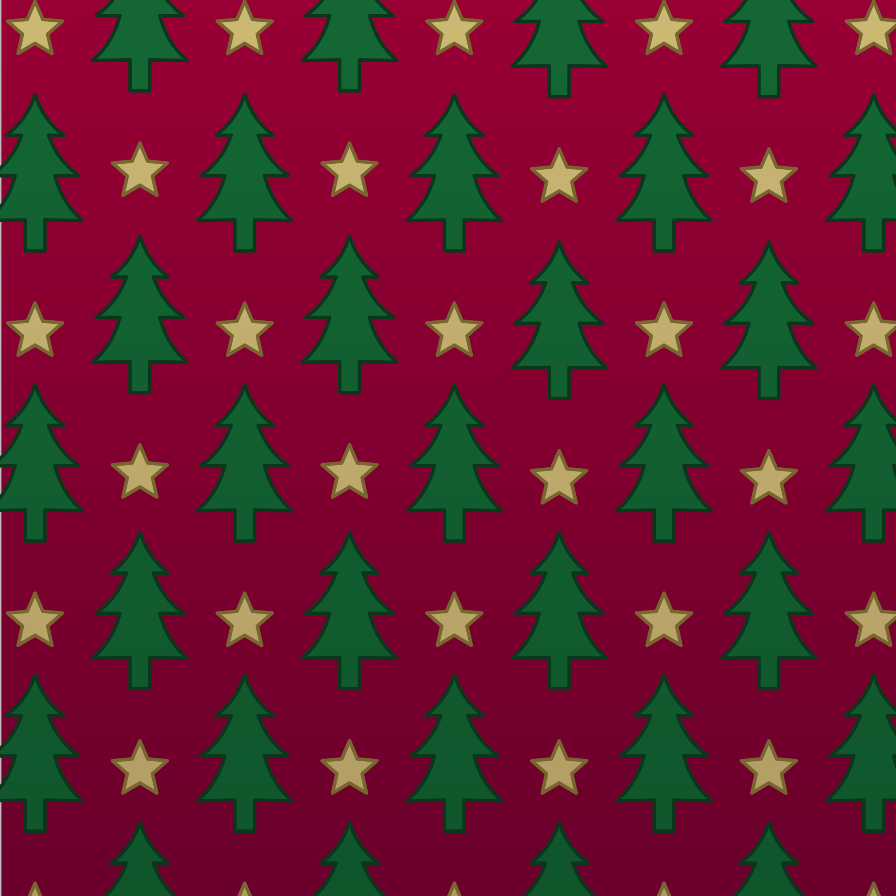
This pattern is drawn by a WebGL 2 fragment shader. Its source:

```glsl
#version 300 es
precision highp float;
// Fir trees and gold stars alternating on a crimson ground that darkens downward.

uniform vec2 u_resolution;
out vec4 fragColor;

// Layout, as fractions of the canvas, measured from the top left
const float COLUMN_STEP = 0.1170;
const float FIRST_COLUMN = 0.0391;
const float ROW_STEP = 0.3238;
const vec2 TREE_APEX = vec2(0.1055, 0.2702);    // even, odd columns
const vec2 STAR_CENTRE = vec2(0.3704, 0.5352);  // even, odd columns
const float TOP_ROW_LIFT = 0.0130;
const float LEFT_LIFT = 0.0065;
const float LAST_LIFTED_COLUMN = 3.0;

// Motifs
const float TREE_HEIGHT = 0.1745;
const float STAR_RADIUS = 0.0322;
const float STAR_NOTCH = 0.46;
const float LINE_WIDTH = 0.0039;
const float MARGIN_WIDTH = 0.0016;

// Tree profile, as fractions of its height
const vec3 TIER_TOP_WIDTH = vec3(0.0, 0.086, 0.127);
const vec3 TIER_TIP_WIDTH = vec3(0.183, 0.280, 0.301);
const vec3 TIER_TIP_DEPTH = vec3(0.261, 0.519, 0.806);
const float TRUNK_WIDTH = 0.063;
const float BOUGH_SAG = 0.026;
const int BOUGH_STEPS = 5;

// Colours at the top and bottom of the canvas
const vec3 GROUND_TOP = vec3(0.600, 0.000, 0.205);
const vec3 GROUND_BOTTOM = vec3(0.415, 0.000, 0.170);
const vec3 GREEN_TOP = vec3(0.078, 0.405, 0.205);
const vec3 GREEN_BOTTOM = vec3(0.062, 0.335, 0.170);
const vec3 GOLD_TOP = vec3(0.800, 0.725, 0.455);
const vec3 GOLD_BOTTOM = vec3(0.690, 0.610, 0.390);
const vec3 TREE_LINE = vec3(0.040, 0.215, 0.110);
const vec3 STAR_LINE = vec3(0.470, 0.395, 0.185);
const vec3 MARGIN = vec3(0.760, 0.730, 0.740);

// Adds one outline edge to the squared distance and the inside test
void addEdge(vec2 p, vec2 a, vec2 b, inout float dist2, inout float side) {
    vec2 e = b - a, w = p - a;
    vec2 r = w - e * clamp(dot(w, e) / dot(e, e), 0.0, 1.0);
    dist2 = min(dist2, dot(r, r));
    if ((a.y > p.y) != (b.y > p.y) && w.x < e.x * w.y / e.y) side = -side;
}

// Signed distance to a tree of height 1, apex at the origin, y downward
float treeDistance(vec2 p) {
    p.x = abs(p.x);
    float dist2 = 1e3, side = 1.0, topDepth = 0.0;
    vec2 last = vec2(0.0);
    for (int tier = 0; tier < 3; tier++) {
        vec2 top = vec2(TIER_TOP_WIDTH[tier], topDepth);
        vec2 tip = vec2(TIER_TIP_WIDTH[tier], TIER_TIP_DEPTH[tier]);
        vec2 inward = normalize(vec2(top.y - tip.y, tip.x - top.x));
        if (tier > 0) addEdge(p, last, top, dist2, side);
        last = top;
        for (int i = 1; i <= BOUGH_STEPS; i++) {
            float t = float(i) / float(BOUGH_STEPS);
            vec2 next = mix(top, tip, t) + inward * BOUGH_SAG * 4.0 * t * (1.0 - t);
            addEdge(p, last, next, dist2, side);
            last = next;
        }
        topDepth = tip.y;
    }
    vec2 trunkTop = vec2(TRUNK_WIDTH, topDepth - 0.004);
    vec2 trunkFoot = vec2(TRUNK_WIDTH, 1.0);
    addEdge(p, last, trunkTop, dist2, side);
    addEdge(p, trunkTop, trunkFoot, dist2, side);
    addEdge(p, trunkFoot, vec2(0.0, 1.0), dist2, side);
    return side * sqrt(dist2);
}

// Signed distance to a five-pointed star of radius 1, y downward
float starDistance(vec2 p) {
    const float SECTOR = radians(72.0);
    float angle = abs(mod(atan(p.x, -p.y) + 0.5 * SECTOR, SECTOR) - 0.5 * SECTOR);
    vec2 w = length(p) * vec2(sin(angle), cos(angle)) - vec2(0.0, 1.0);
    vec2 e = STAR_NOTCH * vec2(sin(0.5 * SECTOR), cos(0.5 * SECTOR)) - vec2(0.0, 1.0);
    float dist = length(w - e * clamp(dot(w, e) / dot(e, e), 0.0, 1.0));
    return e.x * w.y < e.y * w.x ? -dist : dist;
}

// Offset from the nearest motif of a column, with the small row slips
float rowOffset(float y, float start, float centre, float column, float odd) {
    float row = floor((y - start - centre) / ROW_STEP + 0.5);
    float lift = row < 0.0 ? TOP_ROW_LIFT : 0.0;
    if (row < 1.0 && column <= LAST_LIFTED_COLUMN) lift += LEFT_LIFT * odd;
    return y - start - row * ROW_STEP + lift;
}

// Fills a shape and strokes its edge
vec3 paint(vec3 under, float dist, vec3 fill, vec3 line, float pixel) {
    vec3 colour = mix(under, fill, smoothstep(0.5, -0.5, dist / pixel));
    return mix(colour, line, smoothstep(0.5, -0.5, (abs(dist) - 0.5 * LINE_WIDTH) / pixel));
}

void main() {
    float pixel = 1.0 / min(u_resolution.x, u_resolution.y);
    vec2 p = vec2(gl_FragCoord.x, u_resolution.y - gl_FragCoord.y) * pixel;
    float shade = 1.0 - gl_FragCoord.y / u_resolution.y;

    // Ground and the pale strip on its left edge
    vec3 colour = mix(GROUND_TOP, GROUND_BOTTOM, shade);
    colour = mix(MARGIN, colour, smoothstep(-0.5, 0.5, (p.x - MARGIN_WIDTH) / pixel));

    // Column cell
    float column = floor((p.x - FIRST_COLUMN) / COLUMN_STEP + 0.5);
    float odd = mod(column, 2.0);
    float x = p.x - FIRST_COLUMN - column * COLUMN_STEP;

    // Trees and stars
    float treeY = rowOffset(p.y, mix(TREE_APEX.x, TREE_APEX.y, odd), 0.5 * TREE_HEIGHT, column, odd);
    float starY = rowOffset(p.y, mix(STAR_CENTRE.x, STAR_CENTRE.y, odd), 0.0, column, odd);
    float tree = treeDistance(vec2(x, treeY) / TREE_HEIGHT) * TREE_HEIGHT;
    float star = starDistance(vec2(x, starY) / STAR_RADIUS) * STAR_RADIUS;
    colour = paint(colour, tree, mix(GREEN_TOP, GREEN_BOTTOM, shade), TREE_LINE, pixel);
    colour = paint(colour, star, mix(GOLD_TOP, GOLD_BOTTOM, shade), STAR_LINE, pixel);
    fragColor = vec4(colour, 1.0);
}
```
